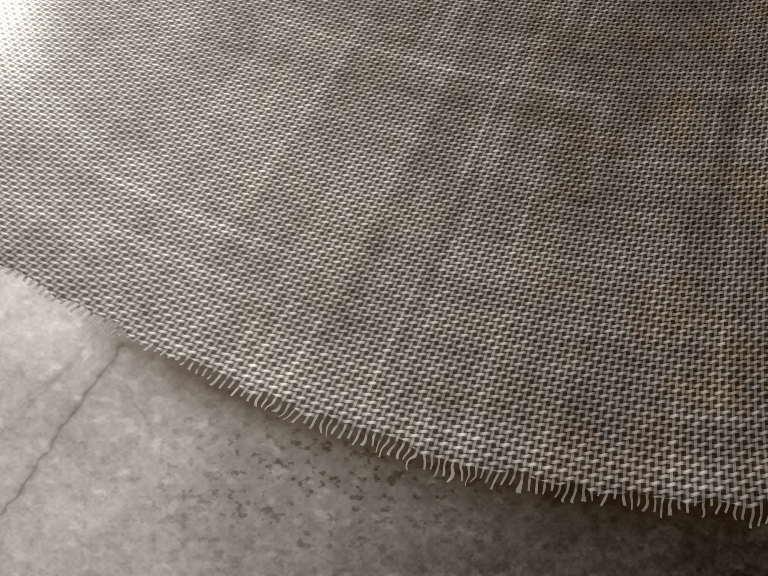
This texture is drawn by a Shadertoy shader. Its source:

```glsl
const float PI = 3.14159265;
const float ASPECT = 1.3333;

float hash(vec2 p) {
    return fract(sin(dot(p, vec2(127.1, 311.7))) * 43758.545);
}

float noise(vec2 p) {
    vec2 i = floor(p), f = fract(p);
    f = f * f * (3.0 - 2.0 * f);
    return mix(mix(hash(i), hash(i + vec2(1, 0)), f.x),
               mix(hash(i + vec2(0, 1)), hash(i + vec2(1, 1)), f.x), f.y);
}

float fbm(vec2 p) {
    float sum = 0.0, amp = 0.5;
    for (int i = 0; i < 5; i++) {
        sum += amp * noise(p);
        p = p * 2.03 + vec2(7.3, 3.1);
        amp *= 0.5;
    }
    return sum;
}

float segmentDistance(vec2 p, vec2 a, vec2 b) {
    vec2 d = b - a;
    return length(p - a - d * clamp(dot(p - a, d) / dot(d, d), 0.0, 1.0));
}

// Soft glow around a centre
float glow(vec2 p, vec2 centre, vec2 radius) {
    vec2 d = (p - centre) / radius;
    return exp(-dot(d, d));
}

// Height above the curved lower border of the mesh
float borderHeight(vec2 p) {
    return p.y - (0.545 - 0.612 * p.x + 0.2214 * p.x * p.x);
}

// Wire coordinates: x counts the warp, y counts the weft
vec2 weaveCoords(vec2 p, float h) {
    float side = p.x / ASPECT;
    float u = p.x - mix(0.75, 0.5, side) * h;
    float v = (74.0 + 42.0 * h) * h * mix(1.2, 1.0, side);
    u += 0.8 * min(h, 0.0) * (noise(vec2(p.x * 45.0, p.y * 45.0)) - 0.6);
    return vec2((90.0 - 8.0 * u) * u * (1.0 + 0.4 * h), v);
}

// Coverage of the wire nearest to coordinate t
float wire(float t, float halfWidth, float blur) {
    float d = abs(fract(t + 0.5) - 0.5);
    return 1.0 - smoothstep(halfWidth - blur, halfWidth + blur, d);
}

float alternate(float t) {
    return 1.0 - 2.0 * mod(floor(t + 0.5), 2.0);
}

// Sparse brighter wires, broken along their length
float streak(float index, float along, float seed) {
    float chosen = smoothstep(0.75, 1.0, hash(vec2(floor(index + 0.5), seed)));
    return chosen * smoothstep(0.35, 0.85, noise(vec2(along, index * 0.08 + seed)));
}

vec3 warmGrey(float level, float rust) {
    return level + vec3(0.024, 0.0, -0.03) + rust * vec3(0.016, -0.006, -0.02);
}

vec3 floorColor(vec2 p, float h) {
    float level = mix(0.70, 0.17, smoothstep(-0.1, 1.3, p.x + 0.1 * (0.2 - p.y)));
    level += 0.12 * (fbm(p * vec2(7.0, 9.0)) - 0.48) + 0.14 * (fbm(p * 60.0) - 0.48);
    level += 0.05 * (noise(p * 190.0) - 0.5);
    level += 0.09 * glow(p, vec2(0.05, 0.47), vec2(0.2, 0.1));

    // Small pits and pale chips in the concrete
    float pits = smoothstep(0.54, 0.72, fbm(p * vec2(75.0, 95.0) + 5.0));
    pits *= 0.25 + glow(p, vec2(0.56, 0.17), vec2(0.28, 0.12));
    float chips = smoothstep(0.58, 0.75, fbm(p * vec2(40.0, 55.0) + 21.0));
    level += 0.06 * chips - 0.12 * pits;

    // Slab joint and cracks
    vec2 w = p + 0.012 * (vec2(noise(p * 50.0), noise(p * 50.0 + 9.0)) - 0.5);
    float joint = segmentDistance(w, vec2(-0.02, 0.07), vec2(0.21, 0.40));
    float ridge = segmentDistance(w, vec2(-0.02, 0.22), vec2(0.17, 0.42));
    float crack = segmentDistance(w, vec2(0.22, 0.33), vec2(0.26, 0.25));
    level -= 0.14 * exp(-joint / 0.003) + 0.05 * exp(-joint / 0.03);
    level -= 0.06 * exp(-ridge / 0.006) + 0.05 * exp(-crack / 0.004);

    // Shadow cast below the border
    float shade = exp(min(h + 0.02, 0.0) / 0.035) * smoothstep(0.08, 0.35, p.x);
    level *= 1.0 - 0.42 * shade;
    return warmGrey(max(level, 0.09), shade + 0.6 * pits + 0.1);
}

vec4 meshColor(vec2 p, float h, float px) {
    vec2 q = weaveCoords(p, h);
    vec2 footprint = fwidth(q);
    vec2 blur = clamp(footprint * 0.5, 0.04, 0.22);
    float side = smoothstep(0.0, 1.25, p.x);

    // Broad light, rust patches and bands along the wires
    float light = mix(0.59, 0.355, side) + 0.09 * (fbm(p * vec2(9.0, 11.0) + 3.0) - 0.48);
    light += 0.07 * (noise(vec2(q.x * 0.3, q.y * 0.03)) - 0.5);
    light += 0.05 * (noise(vec2(q.x * 0.05, q.y * 0.4)) - 0.5);
    light += 0.04 * glow(p, vec2(0.5, 0.73), vec2(0.3, 0.18));
    light -= 0.05 * glow(p, vec2(1.25, 0.85), vec2(0.45, 0.25));
    light += 0.09 * glow(p, vec2(0.0, 0.95), vec2(0.35, 0.25));
    float rust = smoothstep(0.42, 0.65, fbm(p * 16.0 + 11.0)) * mix(0.3, 1.0, side);

    // Over and under weave with slanted crossings
    float weftSide = alternate(q.y), warpSide = alternate(q.x);
    float weftLift = cos(PI * q.x) * weftSide;
    float warpLift = -cos(PI * q.y) * warpSide;
    float fringe = 1.0 - smoothstep(-0.006, 0.004, h);
    warpLift = mix(warpLift, 0.7, fringe);
    float ragged = 0.024 * (noise(vec2(p.x * 30.0, 1.0)) - 0.45);
    float body = smoothstep(-px, px, h - ragged);
    float weftCentre = q.y - 0.14 * sin(PI * q.x) * weftSide;
    float weft = body * wire(weftCentre, 0.26, blur.y);

    // Loose wire ends of uneven length
    float column = floor(q.x + 0.5);
    float reach = 0.1 + 0.6 * hash(vec2(column, 4.0)) + 0.6 * noise(vec2(p.x * 13.0, 6.0));
    float tip = -mix(0.016, 0.042, side) * reach;
    float warp = wire(q.x, mix(0.2, 0.18, fringe), blur.x) * smoothstep(-px, px, h - tip);

    float hole = light * mix(0.66, 0.38, side);
    float gloss = wire(weftCentre - 0.06, 0.1, blur.y) * max(weftLift, 0.0);
    float weftTone = light * (1.08 + mix(0.25, 0.42, side) * weftLift + 0.22 * gloss);
    float warpTone = light * (0.98 + 0.25 * warpLift);
    float weftOver = smoothstep(-0.3, 0.3, weftLift - warpLift);
    float under = mix(mix(hole, weftTone, weft), mix(hole, warpTone, warp), weftOver);
    float top = mix(warpTone, weftTone, weftOver);
    float level = mix(under, top, mix(warp, weft, weftOver));
    float farBlend = smoothstep(0.3, 0.55, max(footprint.x, footprint.y));
    level = mix(level, light * 0.98, 0.6 * farBlend);

    // Polished rows, columns and the long bends near the top
    float shine = streak(q.y, p.x * 5.0, 2.0) * 0.08;
    shine += streak(q.x, p.y * 5.0, 8.0) * mix(0.05, 0.10, side);
    float bend = exp(-abs(h - 0.675 - 0.03 * (p.x - 0.7)) / 0.004);
    bend += 0.5 * exp(-abs(h - 0.63 - 0.03 * p.x) / 0.004);
    bend += 0.4 * exp(-abs(h - 0.79 - 0.02 * p.x) / 0.003);
    shine += 0.15 * bend * smoothstep(0.2, 0.6, noise(vec2(p.x * 8.0, 3.0)));
    level += shine * (0.4 + 0.6 * max(weft, warp));
    level += 0.08 * (hash(floor(q + 0.5)) - 0.5);
    level += 0.40 * glow(p, vec2(-0.01, 1.0), vec2(0.09, 0.12));
    return vec4(warmGrey(max(level, 0.08), rust), max(body, warp));
}

void mainImage(out vec4 fragColor, in vec2 fragCoord) {
    vec2 p = fragCoord / iResolution.y;
    float px = 1.0 / iResolution.y;
    float h = borderHeight(p);
    vec4 mesh = meshColor(p, h, px);
    vec3 color = mix(floorColor(p, h), mesh.rgb, mesh.a);
    fragColor = vec4(clamp(color, 0.0, 1.0), 1.0);
}
```
